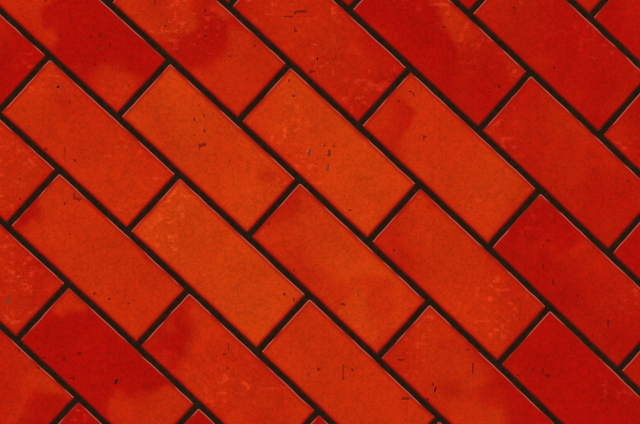
Give the GLSL for this pattern, as a WebGL 2 fragment shader.

```glsl
#version 300 es
precision highp float;

uniform vec2 u_resolution;
out vec4 fragColor;

float hash(vec2 p) {
    vec3 q = fract(vec3(p.xyx) * 0.1031);
    q += dot(q, q.yzx + 33.33);
    return fract((q.x + q.y) * q.z);
}

float noise(vec2 p) {
    vec2 i = floor(p), f = fract(p);
    f = f * f * (3.0 - 2.0 * f);
    return mix(mix(hash(i), hash(i + vec2(1, 0)), f.x),
               mix(hash(i + vec2(0, 1)), hash(i + vec2(1, 1)), f.x), f.y);
}

float fbm(vec2 p) {
    float sum = 0.0, amp = 0.5;
    for (int k = 0; k < 4; k++) {
        sum += amp * noise(p);
        p = mat2(1.6, 1.2, -1.2, 1.6) * p + 7.3;
        amp *= 0.5;
    }
    return sum / 0.9375;
}

float roundedBox(vec2 p, vec2 halfSize, float radius) {
    vec2 q = abs(p) - halfSize + radius;
    return length(max(q, 0.0)) + min(max(q.x, q.y), 0.0) - radius;
}

void main() {
    float px = 1.0 / u_resolution.y;
    vec2 pos = vec2(gl_FragCoord.x, u_resolution.y - gl_FragCoord.y) * px;

    // Slight perspective: the tiles grow towards the right
    vec2 origin = vec2(0.117, 0.131);
    vec2 d = pos - origin;
    d.y /= 1.0 + 0.026 * d.x;

    // Diagonal running bond: axes along and across the courses
    vec2 along = vec2(0.7406, 0.6722);
    vec2 across = vec2(-along.y, along.x);
    vec2 size = vec2(0.4135, 0.1838);
    float shift = 0.2164;
    float t = dot(d, across);
    float course = floor(t / size.y);
    float s = dot(d, along) + course * shift;
    float column = floor(s / size.x);
    vec2 id = vec2(column, course) + 40.0;
    vec2 local = vec2(s, t) - (vec2(column, course) + 0.5) * size;
    vec2 center = origin + along * ((column + 0.5) * size.x - course * shift)
                + across * (course + 0.5) * size.y;

    // Signed distance to the tile edge, a little uneven
    vec2 halfSize = size * 0.5 - 0.0064;
    float dist = roundedBox(local, halfSize, 0.005);
    dist += 0.0014 * (noise(pos * 45.0 + id * 3.0) - 0.5);

    // Glaze: warmer near the middle, varied by tile and by cloudy patches
    float tone = hash(id + 3.7);
    float away = length((center - vec2(0.6, 0.55)) * vec2(0.8, 1.2));
    float cloud = fbm(pos * vec2(5.0, 4.0) + id * 5.7);
    float warm = 1.02 - 0.85 * smoothstep(0.15, 0.72, away) + 0.45 * (tone - 0.5);
    warm += 0.9 * (cloud - 0.5);
    float pool = smoothstep(0.56, 0.68, fbm(pos * 4.5 + id * 9.1));
    warm -= 0.5 * pool * smoothstep(0.2, 0.8, hash(id + 8.2));
    warm = clamp(warm, 0.0, 1.2);
    vec3 glaze = mix(vec3(0.69, 0.06, 0.03), vec3(0.78, 0.175, 0.04), smoothstep(0.0, 0.65, warm));
    glaze = mix(glaze, vec3(0.83, 0.27, 0.05), 0.55 * smoothstep(0.75, 1.2, warm));

    // Fine grain, crackle and rippled gloss
    float grain = noise(pos * 230.0) - 0.5;
    float crackle = 1.0 - smoothstep(0.0, 0.09, abs(fbm(pos * 65.0 + id) - 0.5));
    glaze *= 1.0 + 0.09 * grain - 0.06 * crackle;
    float gloss = smoothstep(0.5, 0.75, fbm(pos * 6.0 - id * 4.3));
    float ripple = smoothstep(0.55, 0.8, fbm(pos * vec2(70.0, 95.0)));
    glaze += gloss * ripple * vec3(0.09, 0.07, 0.05);
    glaze *= 0.97 + 0.06 * noise(pos * 14.0 + id);

    // Redder, thinner glaze towards the rim
    float rim = smoothstep(-0.013, -0.003, dist);
    glaze = mix(glaze, vec3(0.68, 0.06, 0.03), 0.6 * rim);

    // Pits and small chips
    float pit = smoothstep(0.86, 0.93, noise(pos * 85.0 + id * 2.1)) * step(0.75, noise(pos * 17.0));
    glaze = mix(glaze, vec3(0.36, 0.07, 0.04), 0.55 * pit);
    for (int k = 0; k < 2; k++) {
        vec2 seed = id + float(k) * 17.3;
        vec2 spot = (vec2(hash(seed + 1.1), hash(seed + 2.3)) - 0.5) * size * 0.75;
        vec2 e = local - spot;
        e = along * e.x + across * e.y;
        e.x += 0.25 * e.y + 0.004 * (noise(pos * 130.0) - 0.5);
        float chip = length(e / vec2(0.0032, 0.003 + 0.009 * hash(seed + 5.9)));
        float present = step(0.74, hash(seed + 6.4));
        vec3 chipColor = mix(vec3(0.14, 0.09, 0.06), vec3(0.42, 0.25, 0.18), step(0.8, tone));
        glaze = mix(glaze, chipColor, 0.85 * present * (1.0 - smoothstep(0.6, 1.2, chip)));
    }

    // Lit upper edges, shaded lower edges
    float edge = smoothstep(-0.0042 - px * 0.4, -0.0015, dist);
    vec2 fromEdge = halfSize - abs(local);
    float side = fromEdge.x < fromEdge.y ? local.x : local.y;
    float worn = smoothstep(0.2, 0.6, noise(pos * 28.0 + id * 1.9));
    vec3 lit = mix(vec3(0.55, 0.13, 0.08), vec3(0.68, 0.34, 0.27), worn);
    glaze = mix(glaze, side < 0.0 ? lit : vec3(0.42, 0.06, 0.04), edge * 0.9);

    // Grout, tinted brown beside the tiles
    vec3 grout = mix(vec3(0.14, 0.10, 0.06), vec3(0.22, 0.10, 0.07), smoothstep(0.0035, 0.0, dist));
    grout *= 0.85 + 0.3 * noise(pos * 160.0);

    vec3 color = mix(glaze, grout, smoothstep(-0.6 * px, 0.6 * px, dist));
    fragColor = vec4(color, 1.0);
}
```
